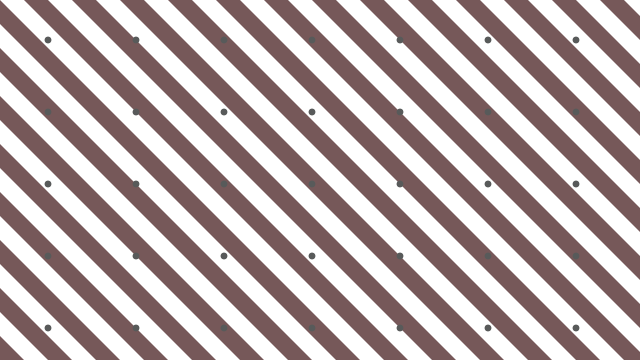
Give the GLSL for this pattern, as a WebGL 2 fragment shader.

```glsl
#version 300 es
precision highp float;
// Diagonal mauve stripes on white, overlaid with a sparse grid of small grey dots.

// Lengths are fractions of the canvas height.
#define STRIPE_PERIOD 0.133333
#define STRIPE_FILL 0.5
#define DOT_SPACING vec2(0.244444, 0.2)
#define DOT_ORIGIN vec2(0.133333, 0.088889)
#define DOT_RADIUS 0.0094
#define PAPER_COLOR vec3(1.0)
#define STRIPE_COLOR vec3(0.463, 0.345, 0.349)
#define DOT_COLOR vec3(0.345, 0.353, 0.353)

uniform vec2 u_resolution;
out vec4 fragColor;

// Coverage of a shape from its signed distance, softened over one pixel.
float coverage(float dist, float pixel) {
    return clamp(0.5 - dist / pixel, 0.0, 1.0);
}

// Signed distance to the nearest stripe, falling from left to right at 45 degrees.
float stripeDistance(vec2 p) {
    float phase = fract((p.x + p.y) / STRIPE_PERIOD - 0.5 * STRIPE_FILL + 0.5) - 0.5;
    return (abs(phase) - 0.5 * STRIPE_FILL) * STRIPE_PERIOD * inversesqrt(2.0);
}

// Signed distance to the nearest dot of the grid.
float dotDistance(vec2 p) {
    vec2 cell = fract((p - DOT_ORIGIN) / DOT_SPACING + 0.5) - 0.5;
    return length(cell * DOT_SPACING) - DOT_RADIUS;
}

void main() {
    float pixel = 1.0 / u_resolution.y;
    vec2 p = gl_FragCoord.xy * pixel;

    vec3 color = mix(PAPER_COLOR, STRIPE_COLOR, coverage(stripeDistance(p), pixel));
    color = mix(color, DOT_COLOR, coverage(dotDistance(p), pixel));
    fragColor = vec4(color, 1.0);
}
```
